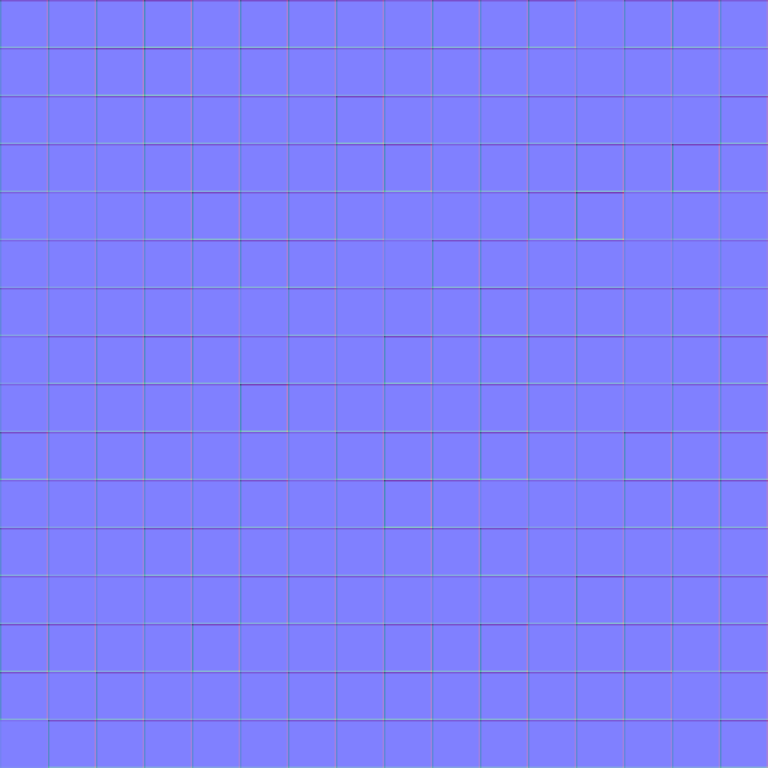
A WebGL 2 fragment shader for this texture map:

```glsl
#version 300 es
precision highp float;
// Normal map of a 16 by 16 grid of flat square tiles with thin bevels of varied depth.

uniform vec2 u_resolution;
out vec4 fragColor;

const float TILES = 16.0;
const float BEVEL_WIDTH = 0.031; // share of one tile

const vec3 FLAT_FACE    = vec3(0.50, 0.50, 1.00);
const vec3 LEFT_BEVEL   = vec3(0.36, 0.53, 0.84);
const vec3 RIGHT_BEVEL  = vec3(0.64, 0.50, 0.87);
const vec3 TOP_BEVEL    = vec3(0.48, 0.34, 0.83);
const vec3 BOTTOM_BEVEL = vec3(0.52, 0.66, 0.87);

// Random value from 0 to 1 for each tile.
float hash(vec2 cell) {
    vec3 p = fract(vec3(cell.xyx) * 0.1031);
    p += dot(p, p.yzx + 33.33);
    return fract((p.x + p.y) * p.z);
}

// Smoothed coverage of a strip that starts at distance zero.
float strip(float distanceToEdge, float width, float pixel) {
    return clamp((width - distanceToEdge) / pixel + 0.5, 0.0, 1.0);
}

// Colour shift caused by one bevel.
vec3 bevelTilt(float distanceToEdge, vec3 bevelColor, float pixel) {
    return strip(distanceToEdge, BEVEL_WIDTH, pixel) * (bevelColor - FLAT_FACE);
}

// Bevel depth: mostly moderate, with a few faint and a few strong tiles.
float bevelDepth(vec2 cell) {
    float spread = 0.5 * (hash(cell) + hash(cell + 47.0));
    float strong = smoothstep(0.8, 1.0, hash(cell + 91.0));
    return mix(0.3, 1.4, spread) + 0.4 * strong;
}

void main() {
    vec2 grid = gl_FragCoord.xy / u_resolution * TILES;
    vec2 cell = floor(grid);
    vec2 local = fract(grid);
    vec2 pixel = TILES / u_resolution;

    // Four sides of the tile; tilts add up at the corners.
    vec3 tilt = bevelTilt(local.x, LEFT_BEVEL, pixel.x)
              + bevelTilt(1.0 - local.x, RIGHT_BEVEL, pixel.x)
              + bevelTilt(local.y, BOTTOM_BEVEL, pixel.y)
              + bevelTilt(1.0 - local.y, TOP_BEVEL, pixel.y);

    vec3 color = FLAT_FACE + tilt * bevelDepth(cell);
    fragColor = vec4(clamp(color, 0.0, 1.0), 1.0);
}
```
